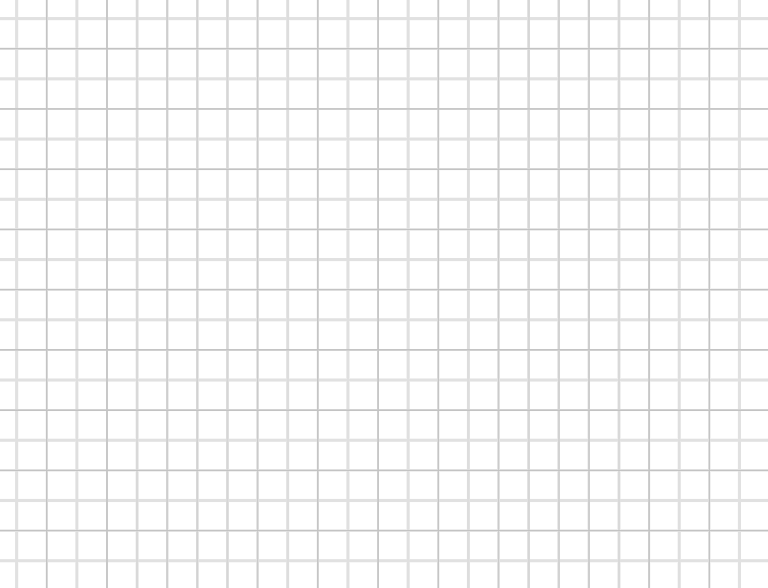
This pattern is drawn by a WebGL 2 fragment shader. Its source:

```glsl
#version 300 es
precision highp float;
// Square graph paper: 25 upright and 19 level grey rules on white.
// Rules alternate between thin dark and wide pale strokes; a slow beat
// across the upright rules swaps which of the two comes first.

uniform vec2 u_resolution;
out vec4 fragColor;

const float TAU = 6.2831853;

// Lengths are fractions of the canvas height.
const float CELL = 0.05122;
const vec2 FIRST_RULE = vec2(0.0283, 0.0464);
const float THIN_WIDTH = 0.0030;
const float WIDE_WIDTH = 0.0053;

// Turns of the stroke cycle per rule: one half alternates, the rest drifts.
const float UPRIGHT_TURNS = 0.5 + 1.0 / 24.0;
const float LEVEL_TURNS = 0.5;

const vec3 PAPER = vec3(1.0);
const vec3 THIN_INK = vec3(0.765);
const vec3 WIDE_INK = vec3(0.882);

// Share of a pixel covered by a stroke whose centre is dist away.
float strokeCoverage(float dist, float width, float pixel) {
    float low = max(dist - 0.5 * pixel, -0.5 * width);
    float high = min(dist + 0.5 * pixel, 0.5 * width);
    return clamp((high - low) / pixel, 0.0, 1.0);
}

// Colour of one family of evenly spaced parallel rules.
vec3 ruledPaper(float coord, float first, float turns, float pixel) {
    float cells = (coord - first) / CELL;
    float index = floor(cells + 0.5);
    float dist = abs(cells - index) * CELL;

    // 0 is a thin dark stroke, 1 a wide pale one.
    float spread = 0.5 + 0.5 * cos(TAU * turns * index);
    float width = mix(THIN_WIDTH, WIDE_WIDTH, spread);
    vec3 ink = mix(THIN_INK, WIDE_INK, spread);
    return mix(PAPER, ink, strokeCoverage(dist, width, pixel));
}

void main() {
    float pixel = 1.0 / u_resolution.y;
    vec2 pos = gl_FragCoord.xy * pixel;

    vec3 upright = ruledPaper(pos.x, FIRST_RULE.x, UPRIGHT_TURNS, pixel);
    vec3 level = ruledPaper(pos.y, FIRST_RULE.y, LEVEL_TURNS, pixel);

    // The darker rule shows where two cross.
    fragColor = vec4(min(upright, level), 1.0);
}
```
